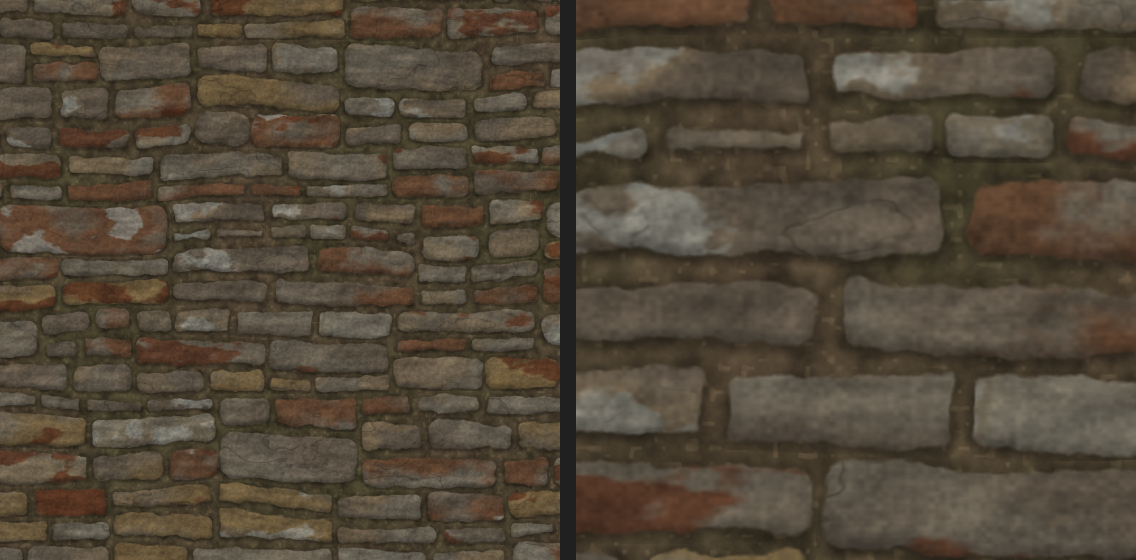
Left, the full canvas; right, a detail of the centre.
Reproduce this texture procedurally as a WebGL 1 fragment shader.

```glsl
precision highp float;
uniform vec2 u_resolution;

float hash(vec2 p) {
  return fract(sin(dot(p, vec2(127.1, 311.7))) * 43758.5453);
}

float noise(vec2 p) {
  vec2 i = floor(p), f = fract(p);
  f = f * f * (3.0 - 2.0 * f);
  float bottom = mix(hash(i), hash(i + vec2(1.0, 0.0)), f.x);
  float top = mix(hash(i + vec2(0.0, 1.0)), hash(i + vec2(1.0)), f.x);
  return mix(bottom, top, f.y);
}

float fbm(vec2 p) {
  float sum = 0.0, amp = 0.5;
  for (int k = 0; k < 5; k++) {
    sum += amp * noise(p);
    p = mat2(1.6, 1.2, -1.2, 1.6) * p + 7.3;
    amp *= 0.5;
  }
  return sum;
}

// Irregular 1D cells: start, end and index of the span holding x
float spanEdge(float i, float seed) {
  return i + 0.5 * (hash(vec2(i, seed)) - 0.5);
}

vec3 findSpan(float x, float seed) {
  float i = floor(x);
  if (x < spanEdge(i, seed)) i -= 1.0;
  else if (x >= spanEdge(i + 1.0, seed)) i += 1.0;
  return vec3(spanEdge(i, seed), spanEdge(i + 1.0, seed), i);
}

// Coarse blocks, cut again and again into single stones; returns an id
float findStone(vec2 p, out vec2 lo, out vec2 hi) {
  const vec2 blockCount = vec2(2.4, 6.6);
  vec3 row = findSpan(p.y * blockCount.y, 3.7);
  vec3 col = findSpan(p.x * blockCount.x + hash(vec2(row.z, 9.1)), row.z + 21.3);
  float shift = hash(vec2(row.z, 9.1));
  lo = vec2(col.x - shift, row.x) / blockCount;
  hi = vec2(col.y - shift, row.y) / blockCount;
  float id = hash(vec2(col.z, row.z) + 5.3);
  for (int k = 0; k < 5; k++) {
    vec2 size = hi - lo;
    vec2 seed = vec2(id * 91.7, float(k) + 1.0);
    vec2 cut = lo + size * mix(0.35, 0.65, hash(seed));
    float side = 0.0;
    if (size.x > size.y * mix(2.8, 6.0, hash(seed + 4.1))) {
      side = step(cut.x, p.x);
      if (side > 0.5) lo.x = cut.x; else hi.x = cut.x;
    } else if (size.y > mix(0.07, 0.12, hash(seed + 8.6))) {
      side = step(cut.y, p.y);
      if (side > 0.5) lo.y = cut.y; else hi.y = cut.y;
    }
    id = hash(seed + vec2(2.9, side * 13.0));
  }
  return id;
}

float roundedBox(vec2 p, vec2 halfSize, float radius) {
  vec2 q = abs(p) - halfSize + radius;
  return length(max(q, 0.0)) + min(max(q.x, q.y), 0.0) - radius;
}

float trait(float id, float n) {
  return hash(vec2(id * 57.3, n));
}

float relief(vec2 p, float scale) {
  return fbm(p * scale) - fbm((p + vec2(-0.003, 0.005)) * scale);
}

vec3 stoneColour(vec2 p, float id) {
  const vec3 umber = vec3(0.36, 0.32, 0.27), slate = vec3(0.43, 0.41, 0.36);
  const vec3 tan_ = vec3(0.44, 0.38, 0.29), ochre = vec3(0.43, 0.35, 0.22);
  const vec3 rust = vec3(0.37, 0.25, 0.17), deepRust = vec3(0.33, 0.19, 0.12);
  const vec3 lichen = vec3(0.51, 0.51, 0.48);
  vec2 q = p + id * 40.0;
  float clouds = fbm(q * vec2(8.0, 16.0));
  float patches = fbm(q * vec2(12.0, 19.0) + 31.0);
  float kind = trait(id, 1.0);
  vec3 c = mix(umber, slate, clamp(trait(id, 2.0) + 2.0 * (clouds - 0.5), 0.0, 1.0));
  c = mix(c, tan_, smoothstep(0.42, 0.62, patches) * trait(id, 3.0));
  c = mix(c, ochre, step(0.8, kind) * 0.8 * smoothstep(0.25, 0.5, clouds));
  c = mix(c, rust, step(kind, 0.16) * 0.85 * smoothstep(0.25, 0.5, patches));
  c = mix(c, deepRust, step(0.55, trait(id, 4.0)) * 0.8 * smoothstep(0.57, 0.63, clouds));
  c = mix(c, lichen, step(0.8, trait(id, 5.0)) * 0.75 * smoothstep(0.55, 0.61, patches));
  // Strata, grain and hairline cracks
  float strata = fbm(q * vec2(22.0, 90.0)) - 0.48;
  float grain = noise(p * 290.0) - 0.5;
  float crack = 1.0 - smoothstep(0.0, 0.012, abs(fbm(q * vec2(6.0, 10.0) + 11.0) - 0.5));
  return c * (0.98 + 0.45 * strata + 0.16 * grain - 0.2 * crack * trait(id, 6.0));
}

vec3 mortarColour(vec2 p) {
  vec3 c = mix(vec3(0.30, 0.25, 0.19), vec3(0.27, 0.25, 0.17), noise(p * 9.0));
  float grit = smoothstep(0.72, 0.95, noise(p * 210.0));
  return c * (0.96 + 0.8 * (fbm(p * 75.0) - 0.48) + 0.25 * grit);
}

void main() {
  vec2 uv = gl_FragCoord.xy / u_resolution.y;
  vec2 wobble = vec2(noise(uv * 6.0), noise(uv * vec2(5.0, 7.0) + 40.0)) - 0.5;
  vec2 p = uv + vec2(0.016, 0.022) * wobble;
  vec2 lo, hi;
  float id = findStone(p, lo, hi);

  // Stone outline: tilted, tapered and chipped
  vec2 local = p - 0.5 * (lo + hi);
  vec2 halfSize = 0.5 * (hi - lo) - mix(0.004, 0.008, trait(id, 7.0));
  local.y += local.x * 0.07 * (trait(id, 8.0) - 0.5);
  float along = clamp(local.x / halfSize.x, -1.0, 1.0) * sign(trait(id, 9.0) - 0.5);
  halfSize.y *= 1.0 - 0.13 * trait(id, 10.0) * (1.0 + along);
  float radius = min(halfSize.x, halfSize.y) * mix(0.3, 0.8, trait(id, 11.0));
  float d = roundedBox(local, halfSize, radius) + 0.013 * (fbm(uv * 38.0) - 0.48);

  // Light from above, with a soft shadow under each stone
  float facing = clamp(local.y / halfSize.y, -1.0, 1.0);
  float bevel = smoothstep(-0.012, 0.0, d);
  float bumps = relief(uv, 26.0);
  vec3 stone = stoneColour(uv, id) * (1.0 + 0.9 * bumps + bevel * (0.12 * facing - 0.12));
  float shadow = (1.0 - smoothstep(0.0, 0.009, d)) * mix(0.3, 0.12, 0.5 + 0.5 * facing);
  vec3 mortar = mortarColour(uv) * (1.0 + 0.6 * bumps - shadow);
  float cover = 1.0 - smoothstep(-0.0016, 0.0016, d);
  gl_FragColor = vec4(mix(mortar, stone, cover), 1.0);
}
```
